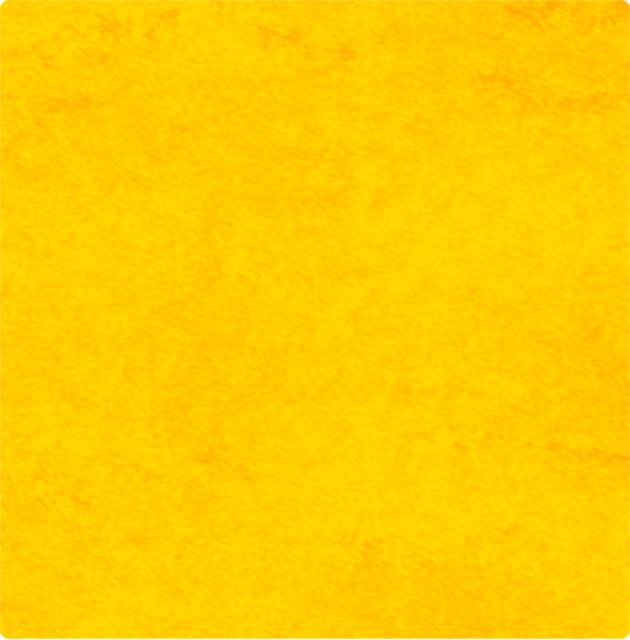
This texture is drawn by a Shadertoy shader. Its source:

```glsl
const vec3 LIGHT_YELLOW = vec3(1.0, 0.845, 0.0);
const vec3 DEEP_AMBER = vec3(1.0, 0.645, 0.0);
const vec3 PAPER_WHITE = vec3(1.0);

const float BASE_TONE = 0.185;      // 0 = light yellow, 1 = deep amber
const float GRAIN_AMOUNT = 0.33;
const float CLOUD_AMOUNT = 0.22;
const float MOTTLE_AMOUNT = 0.20;
const float STAIN_AMOUNT = 0.36;
const float VEIN_AMOUNT = 0.26;
const float EDGE_AMOUNT = 0.10;

const vec2 GRAIN_SCALE = vec2(75.0, 135.0);
const vec2 CLOUD_SCALE = vec2(2.2, 3.6);
const vec2 MOTTLE_SCALE = vec2(20.0, 27.0);
const vec2 STAIN_SCALE = vec2(5.0, 11.0);
const float GRAIN_TILT = -0.4;      // radians, falling to the right
const float CORNER_RADIUS = 0.014;
const float BOTTOM_MARGIN = 0.002;

// Unit gradient from an integer hash of the lattice cell
vec2 cellGradient(vec2 cell) {
    uvec2 q = uvec2(ivec2(cell)) * uvec2(1597u, 3571u);
    uint h = (q.x ^ (q.y << 7)) * 668265u + q.y;
    h = (h ^ (h >> 15)) * 739397u;
    h = (h ^ (h >> 13)) * 974711u;
    h ^= h >> 16;
    float angle = float(h & 65535u) / 65536.0 * 6.28319;
    return vec2(cos(angle), sin(angle));
}

float gradientNoise(vec2 p) {
    vec2 i = floor(p), f = p - i;
    vec2 u = f * f * f * (f * (f * 6.0 - 15.0) + 10.0);
    vec2 e = vec2(1.0, 0.0);
    float a = dot(cellGradient(i), f);
    float b = dot(cellGradient(i + e.xy), f - e.xy);
    float c = dot(cellGradient(i + e.yx), f - e.yx);
    float d = dot(cellGradient(i + e.xx), f - e.xx);
    return mix(mix(a, b, u.x), mix(c, d, u.x), u.y);
}

float fbm(vec2 p, float gain) {
    float sum = 0.0, amplitude = 1.0;
    for (int k = 0; k < 5; k++) {
        sum += amplitude * gradientNoise(p);
        p = mat2(1.96, 0.3, -0.3, 1.96) * p + 17.3;
        amplitude *= gain;
    }
    return sum;
}

float roundedBox(vec2 p, vec2 halfSize, float radius) {
    vec2 d = abs(p) - halfSize + radius;
    return length(max(d, 0.0)) + min(max(d.x, d.y), 0.0) - radius;
}

// Fine slanted fibres in two sizes
float fibreGrain(vec2 p) {
    float c = cos(GRAIN_TILT), s = sin(GRAIN_TILT);
    vec2 q = mat2(c, -s, s, c) * p * GRAIN_SCALE;
    return gradientNoise(q + 40.0) + 0.6 * gradientNoise(q * 1.6 + 91.0);
}

// Wear is strong at the top, faint in the middle, moderate low down
float wearBand(float y) {
    float top = smoothstep(0.72, 0.98, y);
    float low = smoothstep(0.03, 0.16, y) * (1.0 - smoothstep(0.26, 0.46, y));
    return 0.25 + 0.75 * top + 0.4 * low;
}

void mainImage(out vec4 fragColor, in vec2 fragCoord) {
    vec2 p = fragCoord / iResolution.y;
    vec2 size = vec2(iResolution.x / iResolution.y, 1.0);
    float pixel = 1.0 / iResolution.y;

    // Soft clouds, mottling and grain
    float cloud = fbm(p * CLOUD_SCALE + 5.0, 0.5);
    float mottle = fbm(p * MOTTLE_SCALE + 63.0, 0.75);
    float grain = fibreGrain(p);

    // Ragged stains and thin broken veins, drawn out sideways
    float field = fbm(p * STAIN_SCALE + 29.0, 0.62);
    float wear = wearBand(p.y);
    float speckle = smoothstep(-0.35, 0.5, mottle + 0.5 * grain);
    float stain = smoothstep(0.22, 0.52, field + 0.12 * wear) * speckle;
    float ridge = 1.0 - smoothstep(0.0, 0.07, abs(field - 0.18));
    float patches = smoothstep(0.0, 0.35, gradientNoise(p * vec2(4.0, 7.0) + 11.0));
    float vein = ridge * patches * speckle;

    // Slight darkening towards the top and right
    float edge = smoothstep(0.75, 1.0, p.y) + 0.5 * smoothstep(0.6, 1.0, p.x);

    float tone = BASE_TONE + CLOUD_AMOUNT * cloud + MOTTLE_AMOUNT * mottle
        + GRAIN_AMOUNT * grain + EDGE_AMOUNT * edge
        + wear * (STAIN_AMOUNT * stain + VEIN_AMOUNT * vein);
    vec3 color = mix(LIGHT_YELLOW, DEEP_AMBER, clamp(tone, 0.0, 1.0));

    // Rounded sheet on white
    vec2 halfSize = 0.5 * (size - vec2(0.0, BOTTOM_MARGIN));
    vec2 center = 0.5 * (size + vec2(0.0, BOTTOM_MARGIN));
    float sheet = roundedBox(p - center, halfSize, CORNER_RADIUS);
    color = mix(color, PAPER_WHITE, smoothstep(-pixel, pixel, sheet));

    fragColor = vec4(color, 1.0);
}
```
